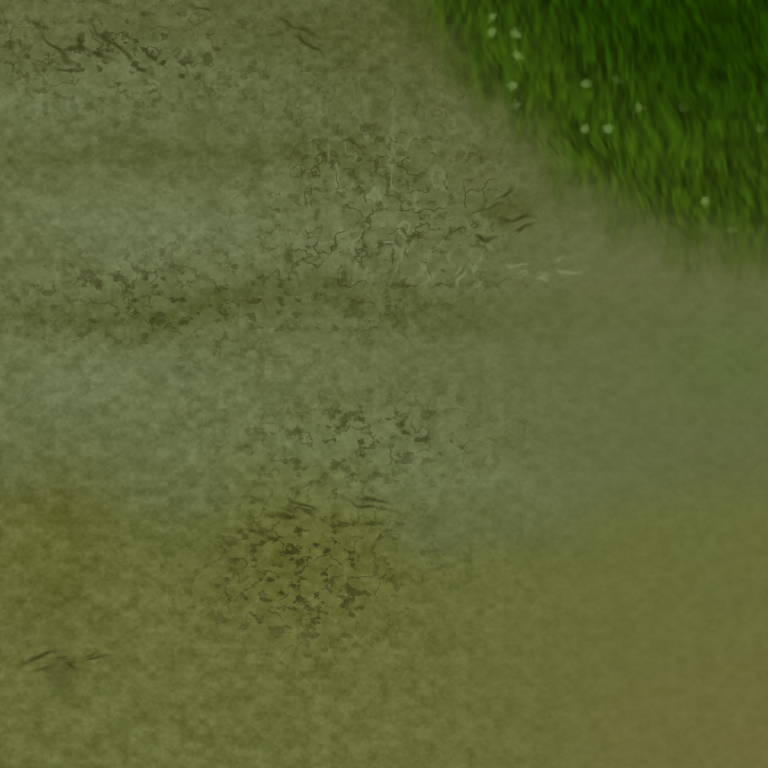
A three.js fragment shader for this texture:

```glsl
// Worn olive earth with stains, crumbs, scratches and twigs, and a grassy corner with small flowers.
varying vec2 vUv;

const vec3 OLIVE = vec3(0.405, 0.425, 0.22);
const vec3 DULL_EARTH = vec3(0.385, 0.405, 0.245);
const vec3 PALE_EARTH = vec3(0.43, 0.468, 0.315);
const vec3 DARK_EARTH = vec3(0.31, 0.335, 0.15);
const vec3 RUST = vec3(0.33, 0.32, 0.09);
const vec3 PINK_EARTH = vec3(0.45, 0.41, 0.25);
const vec3 MOSS = vec3(0.33, 0.43, 0.21);
const vec3 TWIG = vec3(0.19, 0.19, 0.07);
const vec3 STRAW = vec3(0.50, 0.55, 0.40);
const vec3 GRASS = vec3(0.19, 0.28, 0.045);
const vec3 DEEP_GRASS = vec3(0.11, 0.215, 0.005);
const vec3 PETAL = vec3(0.43, 0.53, 0.30);

float hash(vec2 p) {
  return fract(sin(dot(p, vec2(127.1, 311.7))) * 43758.5453);
}

float noise(vec2 p) {
  vec2 i = floor(p), f = fract(p);
  f = f * f * (3.0 - 2.0 * f);
  return mix(mix(hash(i), hash(i + vec2(1.0, 0.0)), f.x),
             mix(hash(i + vec2(0.0, 1.0)), hash(i + 1.0), f.x), f.y);
}

float fbm(vec2 p) {
  float sum = 0.0, gain = 0.5;
  for (int i = 0; i < 4; i++) {
    sum += gain * noise(p);
    p = mat2(1.6, 1.2, -1.2, 1.6) * p + 7.3;
    gain *= 0.5;
  }
  return sum;
}

// Soft ellipse: centre in xy, radii in zw
float blob(vec2 p, vec4 shape) {
  vec2 d = (p - shape.xy) / shape.zw;
  return exp(-dot(d, d));
}

// Broken wandering lines along the middle level of a noise field
float veins(vec2 p, float width) {
  float line = 1.0 - smoothstep(0.0, width, abs(fbm(p) - 0.47));
  return line * smoothstep(0.3, 0.6, noise(p * 1.7 + 31.0));
}

// Cluster of worn, tapered strokes: centre in xy, spread in zw
float strokes(vec2 p, vec4 area, float angle, float size, float seed) {
  float ink = 0.0;
  vec2 q = p + 0.014 * (vec2(noise(p * 60.0), noise(p * 60.0 + 9.0)) - 0.5);
  for (int i = 0; i < 7; i++) {
    vec2 id = vec2(float(i), seed);
    vec2 d = q - area.xy - area.zw * (vec2(hash(id), hash(id + 3.7)) - 0.5);
    float a = angle + 0.7 * (hash(id + 8.1) - 0.5);
    d = vec2(dot(d, vec2(cos(a), sin(a))), dot(d, vec2(-sin(a), cos(a))));
    float taper = 1.0 - smoothstep(0.1, 1.0, abs(d.x) / (size * (0.5 + hash(id + 5.3))));
    ink = max(ink, taper * (1.0 - smoothstep(0.0, 0.005, abs(d.y))));
  }
  return ink * smoothstep(0.2, 0.6, noise(p * 75.0 + seed));
}

// One small soft flower in some cells of a grid
float flowers(vec2 p, float cells) {
  vec2 id = floor(p * cells);
  vec2 d = fract(p * cells) - 0.3 - 0.4 * vec2(hash(id), hash(id + 4.2));
  float torn = 0.6 + 0.8 * noise(p * 170.0);
  return step(0.72, hash(id + 2.9)) * (1.0 - smoothstep(0.05, 0.28, length(d) * torn));
}

vec3 earth(vec2 p) {
  float cloud = fbm(p * vec2(5.0, 10.0) + 2.0);
  vec2 q = p + vec2(0.0, 0.10 * (cloud - 0.48));
  float rough = 1.0 - 0.65 * smoothstep(0.45, 0.85, p.x);

  // Broad bands and stains
  vec3 c = mix(OLIVE, DULL_EARTH, smoothstep(0.15, 0.5, p.y + 0.5 * (cloud - 0.5)));
  float pale = blob(q, vec4(0.18, 0.70, 0.38, 0.07)) + blob(q, vec4(0.1, 0.49, 0.5, 0.1))
             + 0.7 * blob(q, vec4(0.1, 0.88, 0.35, 0.04)) + 0.7 * blob(q, vec4(0.5, 0.38, 0.25, 0.06));
  c = mix(c, PALE_EARTH, min(pale * (0.5 + 0.8 * cloud), 1.0));
  float dark = blob(q, vec4(0.3, 0.60, 0.35, 0.03)) + blob(q, vec4(0.52, 0.97, 0.2, 0.09))
             + 0.6 * blob(q, vec4(0.3, 0.81, 0.35, 0.03)) + blob(q, vec4(0.66, 0.72, 0.05, 0.03));
  c = mix(c, DARK_EARTH, min(dark * 0.55, 1.0));
  float rust = blob(q, vec4(0.07, 0.30, 0.08, 0.08)) + 0.7 * blob(q, vec4(0.4, 0.26, 0.12, 0.08));
  c = mix(c, RUST, rust * cloud);
  c = mix(c, PINK_EARTH, 0.6 * blob(p, vec4(1.0, 0.03, 0.25, 0.13)));
  c = mix(c, MOSS, 0.35 * blob(p, vec4(0.95, 0.53, 0.09, 0.06)));

  // Grain, crumbs and scratches
  c += rough * (0.13 * (fbm(p * vec2(80.0, 100.0)) - 0.47) + 0.035 * (noise(p * 240.0) - 0.5));
  float scuffed = blob(p, vec4(0.50, 0.73, 0.14, 0.12));
  float crumbs = blob(p, vec4(0.4, 0.26, 0.12, 0.09)) + 0.7 * blob(p, vec4(0.22, 0.61, 0.2, 0.06))
               + 0.7 * blob(p, vec4(0.15, 0.93, 0.22, 0.07)) + 0.7 * blob(p, vec4(0.48, 0.43, 0.15, 0.05))
               + 0.5 * scuffed + 0.12 * rough;
  c = mix(c, TWIG, 0.65 * min(crumbs, 1.0) * smoothstep(0.53, 0.70, fbm(p * vec2(85.0, 110.0) + 40.0)));
  c = mix(c, STRAW, 0.6 * scuffed * veins(p * vec2(38.0, 30.0), 0.07));
  c = mix(c, TWIG, 0.45 * min(scuffed + crumbs, 1.0) * veins(p * 42.0 + 5.0, 0.05));

  // Straw and twigs
  float straw = strokes(p, vec4(0.68, 0.65, 0.12, 0.03), 0.15, 0.045, 1.0)
              + strokes(p, vec4(0.58, 0.645, 0.09, 0.02), 1.1, 0.025, 2.0);
  c = mix(c, STRAW, 0.65 * min(straw, 1.0));
  float twigs = strokes(p, vec4(0.66, 0.72, 0.07, 0.06), 0.45, 0.03, 3.0)
              + strokes(p, vec4(0.43, 0.345, 0.17, 0.05), -0.35, 0.03, 4.0)
              + strokes(p, vec4(0.25, 0.95, 0.38, 0.08), -0.4, 0.06, 5.0)
              + strokes(p, vec4(0.08, 0.14, 0.07, 0.03), 0.1, 0.03, 6.0) + 0.5 * blob(p, vec4(0.08, 0.12, 0.02, 0.03));
  return mix(c, TWIG, 0.6 * min(twigs, 1.0));
}

vec3 grass(vec2 p, float depth) {
  vec2 lean = vec2(p.x + 0.15 * p.y + 0.02 * noise(p * 18.0), p.y);
  float blades = 0.55 * noise(lean * vec2(140.0, 42.0)) + 0.45 * noise(lean * vec2(230.0, 80.0));
  vec3 c = mix(GRASS, DEEP_GRASS, smoothstep(0.06, 0.26, depth)) * (0.6 + 0.8 * blades);
  float edgeBand = smoothstep(-0.02, 0.03, depth) * (1.0 - smoothstep(0.1, 0.18, depth));
  return mix(c, PETAL, 0.75 * edgeBand * flowers(p, 32.0));
}

void main() {
  float depth = vUv.y - 0.69 - 1.5 * (1.0 - vUv.x) * (1.0 - vUv.x);
  float ragged = depth + 0.09 * (fbm(vUv * vec2(40.0, 20.0)) - 0.48);
  vec3 colour = mix(earth(vUv), grass(vUv, depth), smoothstep(-0.09, 0.06, ragged));
  gl_FragColor = vec4(colour, 1.0);
}
```
